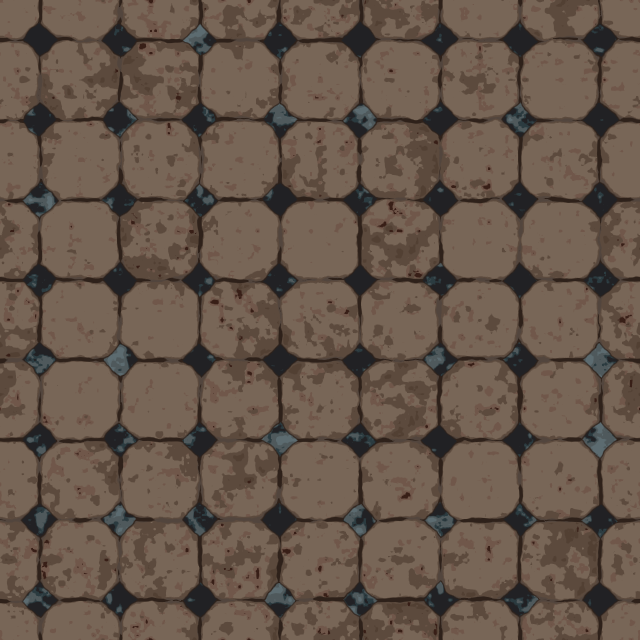
Reproduce this texture procedurally as a Shadertoy shader.

```glsl
// Worn octagon floor: 8 by 8 brown tiles with small dark diamonds at their corners.
// Folded distances give the joints and diamonds; wrapping value noise roughens
// the edges, breaks up the joint lines and spreads stains and chips per tile.

float hash(vec2 p) {
    return fract(sin(dot(p, vec2(127.1, 311.7))) * 43758.5453);
}

// Value noise with freq cells across the canvas, wrapping at its edges
float noise(vec2 uv, float freq, float seed) {
    vec2 p = uv * freq, i = floor(p), f = fract(p);
    f = f * f * (3.0 - 2.0 * f);
    vec2 a = mod(i, freq) + seed, b = mod(i + 1.0, freq) + seed;
    return mix(mix(hash(a), hash(vec2(b.x, a.y)), f.x),
               mix(hash(vec2(a.x, b.y)), hash(b), f.x), f.y);
}

float fbm(vec2 uv, float freq, float seed) {
    float sum = 0.0, amp = 0.57;
    for (int i = 0; i < 3; i++) {
        sum += amp * noise(uv, freq, seed + float(i) * 7.3);
        freq *= 2.0;
        amp *= 0.5;
    }
    return sum;
}

// Smoothed step: 1 where x is positive
float cover(float x) {
    return clamp(x / max(fwidth(x), 0.0001) + 0.5, 0.0, 1.0);
}

float smoothMin(float a, float b, float k) {
    float h = max(k - abs(a - b), 0.0) / k;
    return min(a, b) - h * h * k * 0.25;
}

void mainImage(out vec4 fragColor, in vec2 fragCoord) {
    vec2 uv = fragCoord / iResolution.xy;

    // Uneven grid; diamonds sit at the cell centres, tiles at the cell corners
    vec2 wobble = vec2(fbm(uv, 40.0, 3.0), fbm(uv, 40.0, 51.0)) - 0.5;
    vec2 p = uv * 8.0 + 0.07 * wobble;
    vec2 tileId = mod(floor(p + 0.5), 8.0);
    vec2 diamondId = mod(floor(p), 8.0);
    vec2 q = abs(fract(p) - 0.5);
    float line = min(q.x, q.y);
    float diamond = (q.x + q.y - 0.213) * 0.707;
    float rough = fbm(uv, 80.0, 17.0) - 0.5;
    float joint = smoothMin(line - 0.022, diamond - 0.018, 0.07) + 0.05 * rough;

    // Stains: some tiles nearly clean, others heavily blotched
    float wear = mix(hash(tileId + 23.0), noise(uv, 4.0, 9.0), 0.3);
    float blotch = fbm(uv, 56.0, 31.0);
    float dirt = blotch + 0.32 * (noise(uv, 16.0, 77.0) - 0.5)
               + 0.42 * (wear - 0.5) + 0.08 * smoothstep(0.12, 0.0, joint);
    float fleck = fbm(uv, 72.0, 63.0) + 0.16 * (wear - 0.5);

    vec3 color = vec3(0.47, 0.40, 0.34);
    color = mix(color, vec3(0.44, 0.34, 0.29), cover(fleck - 0.67));
    color = mix(color, vec3(0.36, 0.29, 0.24), cover(dirt - 0.66));
    color = mix(color, vec3(0.32, 0.25, 0.20), cover(dirt - 0.90));
    color = mix(color, vec3(0.22, 0.12, 0.09), cover(fleck - 0.84));

    // Joint: soft brown rim, greyer grout, broken dark crack
    color = mix(color, vec3(0.36, 0.29, 0.24), cover(0.012 - joint));
    color = mix(color, vec3(0.32, 0.27, 0.24), cover(-0.006 - joint));
    float crack = 0.019 + 0.07 * (noise(uv, 48.0, 41.0) - 0.55) + 0.02 * rough;
    color = mix(color, vec3(0.18, 0.13, 0.10), cover(min(crack, 0.024) - line));

    // Diamond: dark rim, near-black glaze, blue-grey chips on a few
    float body = -diamond - 0.02 * rough;
    color = mix(color, vec3(0.18, 0.13, 0.10), cover(body + 0.012));
    float damage = pow(hash(diamondId + 5.0), 4.0);
    float chip = fbm(uv, 64.0, 91.0) + 0.38 * damage;
    vec3 glaze = vec3(0.13, 0.13, 0.14);
    glaze = mix(glaze, vec3(0.17, 0.23, 0.25), cover(chip - 0.70));
    glaze = mix(glaze, vec3(0.31, 0.35, 0.36), cover(chip - 0.77));
    glaze = mix(glaze, vec3(0.36, 0.42, 0.44), cover(chip - 0.95));
    color = mix(color, glaze, cover(body));

    fragColor = vec4(color, 1.0);
}
```
